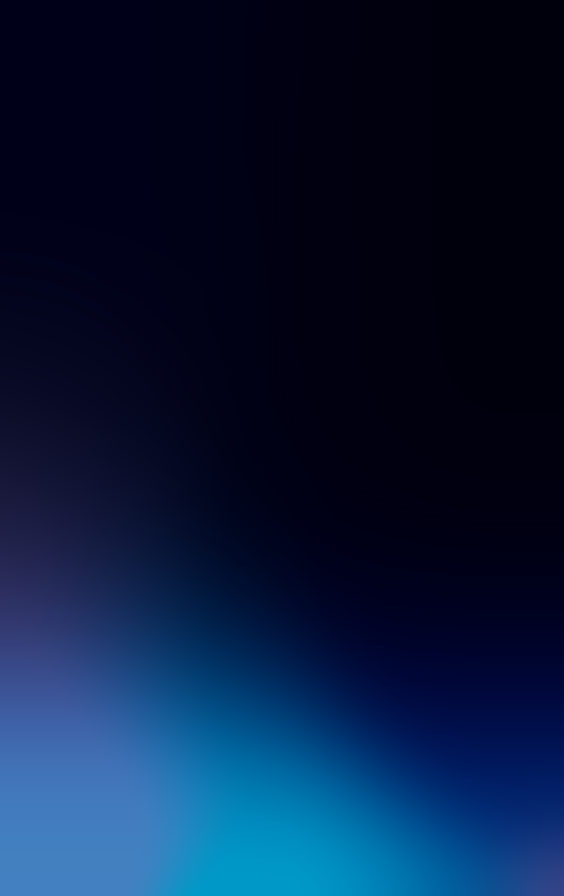
This background is drawn by a WebGL 1 fragment shader. Its source:

```glsl
precision highp float;
// A dark navy backdrop with soft light rising from the lower edge.
// Bell curves shape a blue haze and a teal ridge that sinks to the right;
// a periwinkle column with a curved edge covers the left, violet the corner.

uniform vec2 u_resolution;

float bell(float d, float width) {
    float k = d / width;
    return exp(-k * k);
}

// Navy night, lighter at the left, with a blue haze along the bottom.
vec3 nightAndHaze(vec2 uv) {
    vec3 night = mix(vec3(0.0, 0.004, 0.108), vec3(0.0, 0.0, 0.05),
                     smoothstep(-0.1, 0.9, uv.x));
    return night + vec3(0.0, 0.2 * bell(uv.y, 0.17), 0.45 * bell(uv.y, 0.24));
}

// Strength of the teal ridge: tall at the left, low and faint at the right.
float tealRidge(vec2 uv) {
    float height = 0.055 + 0.21 * (1.0 - smoothstep(0.2, 1.0, uv.x));
    float strength = 1.0 - smoothstep(0.5, 1.05, uv.x);
    return strength * bell(uv.y, height);
}

// Periwinkle light; each channel fades with height at its own rate.
vec3 periwinkle(float y) {
    vec3 fade = 1.0 / (1.0 + pow(vec3(max(y, 0.0001)) / vec3(0.40, 0.28, 0.31),
                                 vec3(4.0, 3.0, 3.5)));
    float upperFade = 1.0 - smoothstep(0.45, 0.85, y);
    return vec3(0.0, 0.003, 0.095) + vec3(0.26, 0.5, 0.66) * fade * upperFade;
}

// The column bulges near the bottom and its edge softens upward.
float columnMask(vec2 uv) {
    float edge = 0.2 + 0.135 * bell(uv.y - 0.085, 0.13);
    float softness = 0.07 + 0.4 * uv.y;
    return 1.0 - smoothstep(edge - softness, edge + softness, uv.x);
}

void main() {
    vec2 uv = gl_FragCoord.xy / u_resolution;
    float aspect = u_resolution.x / u_resolution.y;

    vec3 color = nightAndHaze(uv);
    color = mix(color, vec3(0.0, 0.6, 0.78), tealRidge(uv));
    color = mix(color, periwinkle(uv.y), columnMask(uv));

    // Violet glow in the lower right corner.
    float cornerDistance = length((uv - vec2(1.0, 0.0)) * vec2(aspect, 1.0));
    color += vec3(0.2, 0.05, 0.02) * bell(cornerDistance, 0.07);

    gl_FragColor = vec4(color, 1.0);
}
```
